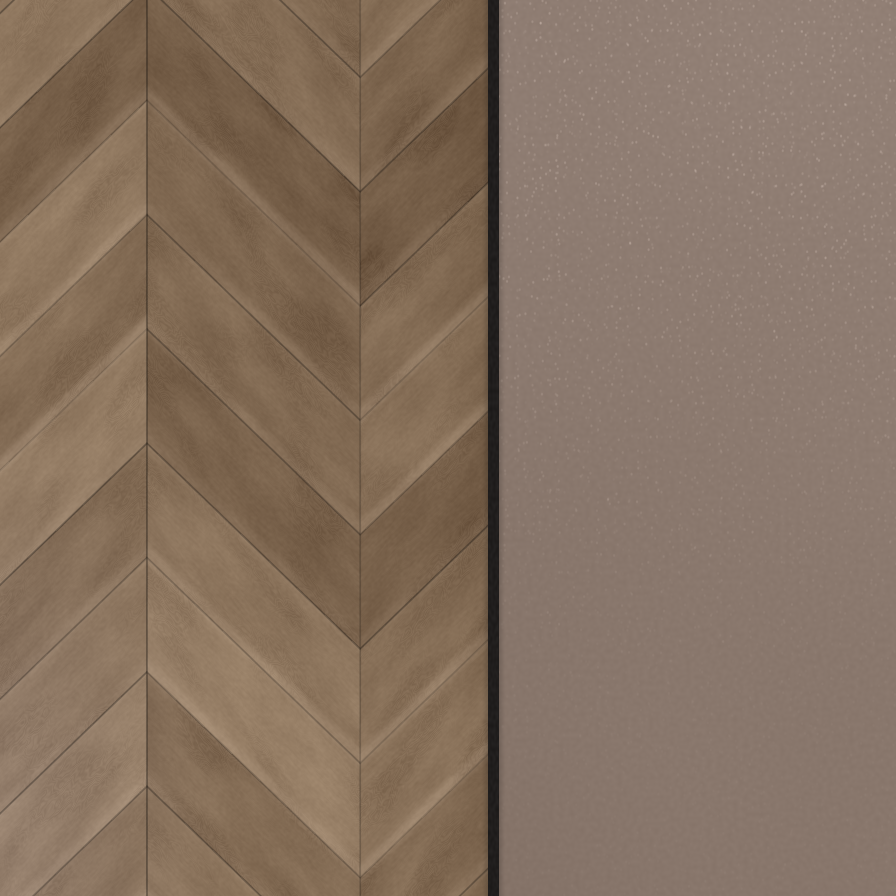
Reproduce this texture procedurally as a Shadertoy shader.

```glsl
// Chevron oak planks beside a speckled taupe panel, split by a thin black trim.

float hash(vec2 p) {
    p = fract(p * vec2(0.1031, 0.1137));
    p += dot(p, p.yx + 33.33);
    return fract((p.x + p.y) * p.x * 57.31);
}

vec2 gradient(vec2 cell) {
    float angle = 6.2832 * hash(cell + 71.0);
    return vec2(cos(angle), sin(angle));
}

// Gradient noise, roughly -0.7 to 0.7
float noise(vec2 p) {
    vec2 i = floor(p), f = p - i;
    vec2 w = f * f * f * (f * (f * 6.0 - 15.0) + 10.0);
    float a = dot(gradient(i), f);
    float b = dot(gradient(i + vec2(1, 0)), f - vec2(1, 0));
    float c = dot(gradient(i + vec2(0, 1)), f - vec2(0, 1));
    float d = dot(gradient(i + vec2(1, 1)), f - vec2(1, 1));
    return mix(mix(a, b, w.x), mix(c, d, w.x), w.y);
}

float fbm(vec2 p) {
    float sum = 0.0, amp = 0.6;
    for (int i = 0; i < 4; i++) {
        sum += amp * noise(p);
        p = p * 2.03 + 17.3;
        amp *= 0.5;
    }
    return sum;
}

// Soft line: 1 at its centre, never thinner than a pixel
float line(float dist, float halfWidth, float px) {
    return 1.0 - smoothstep(halfWidth - px * 0.5, halfWidth + px, abs(dist));
}

// Plank brightness, top to bottom, for the left, middle and right columns
const float TONES[30] = float[30](
    0.55, 0.60, 0.17, 0.62, 0.38, 0.66, 0.40, 0.58, 0.68, 0.48,
    0.36, 0.48, 0.16, 0.30, 0.38, 0.20, 0.55, 0.72, 0.36, 0.50,
    0.45, 0.32, 0.15, 0.44, 0.50, 0.19, 0.44, 0.54, 0.36, 0.40);

vec3 wood(vec2 uv, float px) {
    // Fold x into a zigzag, then count planks downward
    float zigzag = 0.238 - abs(abs(uv.x - 0.164) - 0.238);
    if (uv.x < 0.164) zigzag = 0.164 - uv.x;
    float v = (1.0 - uv.y - 0.4948 - 0.964 * zigzag) / 0.1276;
    float row = floor(v), across = v - row;
    int column = int(step(0.164, uv.x) + step(0.402, uv.x));
    vec2 id = vec2(row + 20.0, float(column) * 7.0 + 3.0);
    float tone = TONES[column * 10 + clamp(int(row) + 6, 0, 9)];

    // Grain runs along each plank, with bent growth rings and fine pores
    vec2 g = vec2(uv.x * 1.39, v * 0.092) + id * vec2(3.17, 1.73);
    float figure = fbm(g * vec2(9.0, 24.0));
    float bend = fbm(g * vec2(13.0, 30.0) + 40.0);
    float rings = sin(95.0 * bend + g.y * 160.0);
    float knots = smoothstep(0.0, 0.3, noise(g * vec2(9.0, 18.0) + 9.0));
    float pores = noise(g * vec2(65.0, 380.0));
    tone += 0.42 * figure + 0.055 * rings * (0.25 + knots) - 0.13 * knots;
    tone += 0.09 * pores + 0.10 * noise(uv * 210.0);

    // Light falls from the lower left and fades toward the trim
    tone += 0.10 * (0.55 - uv.y) + 0.12 * (0.25 - uv.x);
    tone -= 0.15 * smoothstep(0.49, 0.545, uv.x);
    vec3 color = mix(vec3(0.425, 0.335, 0.250), vec3(0.625, 0.530, 0.430), tone + 0.06);
    float cool = smoothstep(0.28, 0.0, uv.x) * smoothstep(0.6, 0.1, uv.y);
    color += cool * vec3(0.0, 0.008, 0.03);

    // Pale bevels and dark joints between planks
    float edge = (across - step(0.5, across)) * 0.092;
    float joint = floor(v + 0.5);
    float wear = hash(vec2(joint + 30.0, id.y));
    float bevel = smoothstep(0.012, 0.001, abs(edge + 0.004));
    color += bevel * (0.02 + 0.05 * wear);
    color *= 1.0 - line(edge, 0.0007, px) * (0.12 + 0.22 * (1.0 - wear));

    // Upright joints between columns
    color *= 1.0 - 0.38 * line(uv.x - 0.164, 0.0006, px);
    color *= 1.0 - 0.22 * line(uv.x - 0.402, 0.0006, px);
    return color;
}

vec3 panel(vec2 uv, float px) {
    vec3 color = mix(vec3(0.530, 0.460, 0.417), vec3(0.563, 0.493, 0.452), smoothstep(0.0, 1.0, uv.y));
    color += 0.012 * smoothstep(0.56, 0.85, uv.x) - 0.008;
    color += 0.016 * noise(uv * 170.0) + 0.012 * noise(uv * 3.0);

    // Scattered glints, denser toward the top
    float amount = mix(0.12, 0.75, smoothstep(0.1, 0.9, uv.y));
    for (int i = 0; i < 3; i++) {
        vec2 q = uv * (65.0 + 23.0 * float(i)) + 13.7 * float(i);
        vec2 cell = floor(q);
        vec2 center = 0.2 + 0.6 * vec2(hash(cell + 5.0), hash(cell + 47.0));
        float dist = length((q - cell - center) * vec2(1.0, 0.8)) / (65.0 + 23.0 * float(i));
        float glint = smoothstep(0.0013 + px * 0.6, 0.0003, dist);
        color += 0.13 * amount * glint * pow(hash(cell + 91.0), 3.0);
    }
    return color;
}

void mainImage(out vec4 fragColor, in vec2 fragCoord) {
    vec2 uv = fragCoord / iResolution.xy;
    float px = 1.0 / iResolution.y;
    vec3 color = mix(wood(uv, px), panel(uv, px), smoothstep(-px, px, uv.x - 0.551));

    // Black trim with a faint shadow on both sides
    float trim = abs(uv.x - 0.5508);
    color *= 1.0 - 0.15 * smoothstep(0.014, 0.005, trim);
    vec3 black = vec3(0.125, 0.115, 0.112) + 0.03 * noise(uv * vec2(300.0, 150.0));
    color = mix(color, black, smoothstep(0.0062 + px * 0.5, 0.0062 - px * 0.5, trim));
    fragColor = vec4(clamp(color, 0.0, 1.0), 1.0);
}
```
